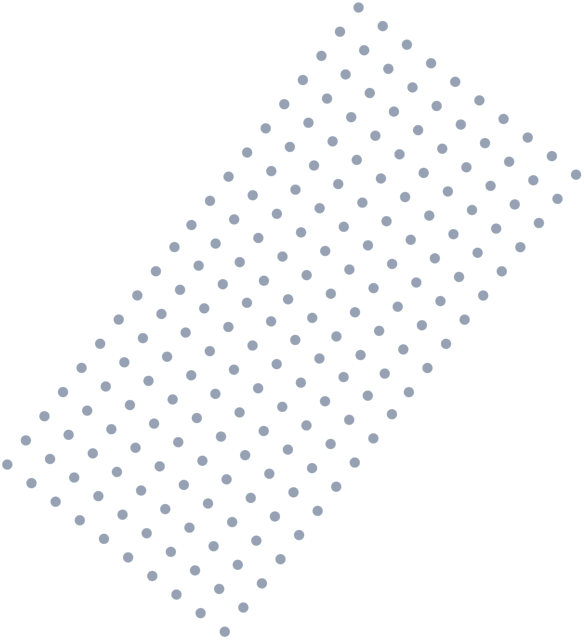
Give the GLSL for this pattern, as a WebGL 2 fragment shader.

```glsl
#version 300 es
precision highp float;

// A tilted band of round slate dots on white: two square blocks of ten by ten.
// The band is mirrored about both of its axes, so a single quadrant is
// folded, snapped to the nearest dot and drawn as a circle distance.

#define TILT 0.6553                    // clockwise turn, radians
#define SPACING 0.04762                // dot pitch, in canvas heights
#define SEAM 0.0435                    // narrower pitch between the blocks
#define DOT_RADIUS 0.00800
#define QUADRANT_DOTS vec2(5.0, 10.0)  // across, along
#define CENTER vec2(-0.0005, 0.0006)   // offset from the canvas middle
#define DOT_COLOR vec3(0.588, 0.635, 0.702)
#define PAPER_COLOR vec3(1.0)

uniform vec2 u_resolution;
out vec4 fragColor;

// Coordinates across and along the tilted band
vec2 toBand(vec2 p) {
    float c = cos(TILT), s = sin(TILT);
    return vec2(c * p.x - s * p.y, s * p.x + c * p.y);
}

// Signed distance to the nearest dot of the finite, mirrored grid
float dotDistance(vec2 band) {
    vec2 q = abs(band) - 0.5 * vec2(SPACING, SEAM);
    vec2 cell = clamp(floor(q / SPACING + 0.5), vec2(0.0), QUADRANT_DOTS - 1.0);
    return length(q - cell * SPACING) - DOT_RADIUS;
}

void main() {
    vec2 p = (gl_FragCoord.xy - 0.5 * u_resolution) / u_resolution.y;
    float pixel = 1.0 / u_resolution.y;

    // Soft edge about one and a half pixels wide
    float d = dotDistance(toBand(p - CENTER));
    float coverage = 1.0 - smoothstep(-0.8 * pixel, 0.8 * pixel, d);

    fragColor = vec4(mix(PAPER_COLOR, DOT_COLOR, coverage), 1.0);
}
```
